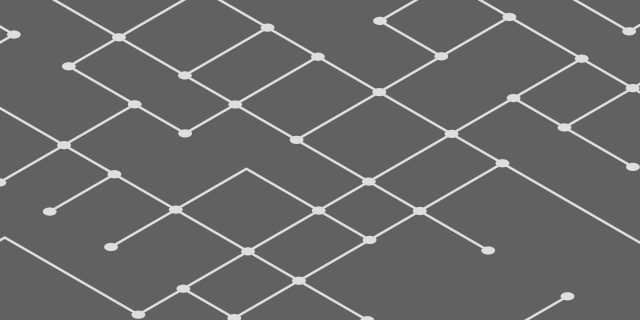
A WebGL 1 fragment shader for this pattern:

```glsl
precision highp float;
// Isometric network: pale links and flattened dots on plain grey.
// A skewed lattice with unevenly spaced lines keeps a random part of its
// edges; dots mark the ends, bends and junctions of what is left.

uniform vec2 u_resolution;

#define CELL 0.2285              // lattice step, in canvas heights
#define JITTER 0.42              // unevenness of the line spacing
#define LINK_SHARE 0.62          // share of edges that are kept
#define BARE_BENDS 0.12          // share of vertices that may lose a bend dot
#define LINE_HALF 0.0039         // half the line width
#define DOT_RADII vec2(0.0215, 0.0128)
#define SEED 37.0
#define GROUND vec3(0.38)
#define INK vec3(0.87)

const float SLOPE = 0.57735;     // tan(30 degrees)

float hash(vec3 p) {
  p = fract((p + SEED) * vec3(0.1031, 0.1030, 0.0973));
  p += dot(p, p.yzx + 33.33);
  return fract((p.x + p.y) * p.z);
}

// Canvas point to lattice coordinates
vec2 toLattice(vec2 p) {
  return vec2(p.x * SLOPE + p.y, p.x * SLOPE - p.y) / CELL;
}

// Canvas position of a vertex; each lattice line has its own shift
vec2 vertexAt(vec2 id) {
  vec2 shift = vec2(hash(vec3(id.x, 3.0, 11.0)), hash(vec3(id.y, 19.0, 5.0)));
  vec2 q = (id + (shift - 0.5) * JITTER) * CELL;
  return vec2((q.x + q.y) / SLOPE, q.x - q.y) * 0.5;
}

// 1 where the edge leaving a vertex along an axis is kept
float hasLink(vec2 id, float axis) {
  return step(hash(vec3(id, 7.0 + 40.0 * axis)), LINK_SHARE);
}

float segmentDistance(vec2 p, vec2 a, vec2 b) {
  vec2 ab = b - a;
  float t = clamp(dot(p - a, ab) / dot(ab, ab), 0.0, 1.0);
  return length(p - a - ab * t);
}

float ellipseDistance(vec2 p, vec2 r) {
  float k = max(length(p / r), 0.01);
  return (k - 1.0) * k / max(length(p / (r * r)), 0.001);
}

// Straight runs and empty vertices carry no dot, nor do a few bends
bool hasDot(vec2 id, float nextA, float nextB) {
  float prevA = hasLink(id - vec2(1.0, 0.0), 0.0);
  float prevB = hasLink(id - vec2(0.0, 1.0), 1.0);
  float alongA = nextA + prevA;
  float alongB = nextB + prevB;
  bool straight = alongA * alongB < 0.5 && abs(alongA - alongB) > 1.5;
  bool bend = alongA == 1.0 && alongB == 1.0;
  bool bare = bend && hash(vec3(id, 91.0)) < BARE_BENDS;
  return alongA + alongB > 0.5 && !straight && !bare;
}

void main() {
  vec2 p = gl_FragCoord.xy / u_resolution.y;
  vec2 home = floor(toLattice(p) + 0.5);
  float d = 1.0;

  // Links and dots of the nearby vertices
  for (int j = -1; j <= 1; j++) {
    for (int i = -1; i <= 1; i++) {
      vec2 id = home + vec2(float(i), float(j));
      vec2 v = vertexAt(id);
      float nextA = hasLink(id, 0.0);
      float nextB = hasLink(id, 1.0);
      if (nextA > 0.5)
        d = min(d, segmentDistance(p, v, vertexAt(id + vec2(1.0, 0.0))) - LINE_HALF);
      if (nextB > 0.5)
        d = min(d, segmentDistance(p, v, vertexAt(id + vec2(0.0, 1.0))) - LINE_HALF);
      if (hasDot(id, nextA, nextB))
        d = min(d, ellipseDistance(p - v, DOT_RADII));
    }
  }

  // One-pixel soft edge
  float cover = clamp(0.5 - d * u_resolution.y, 0.0, 1.0);
  gl_FragColor = vec4(mix(GROUND, INK, cover), 1.0);
}
```
